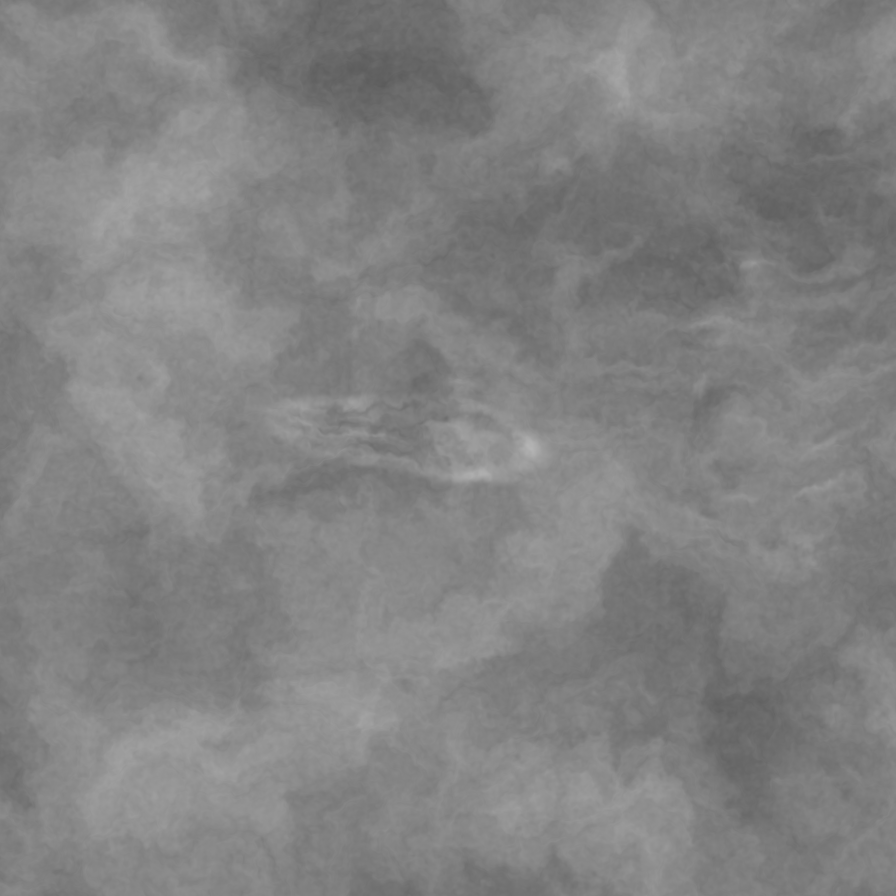
Write a three.js fragment shader that draws this texture.

```glsl
varying vec2 vUv;

vec2 hash2(vec2 p) {
  p = vec2(dot(p, vec2(127.1, 311.7)), dot(p, vec2(269.5, 183.3)));
  return fract(sin(p) * 43758.545);
}

float gradientDot(vec2 cell, vec2 offset) {
  float angle = 6.2832 * hash2(cell).x;
  return dot(vec2(cos(angle), sin(angle)), offset);
}

float gradientNoise(vec2 p) {
  vec2 i = floor(p), f = fract(p);
  vec2 u = f * f * f * (f * (f * 6.0 - 15.0) + 10.0);
  vec2 e = vec2(1.0, 0.0);
  return mix(
    mix(gradientDot(i, f), gradientDot(i + e.xy, f - e.xy), u.x),
    mix(gradientDot(i + e.yx, f - e.yx), gradientDot(i + e.xx, f - e.xx), u.x),
    u.y);
}

float fbm(vec2 p) {
  float sum = 0.0, amplitude = 1.0;
  for (int i = 0; i < 6; i++) {
    sum += amplitude * gradientNoise(p);
    p = mat2(1.6, 1.2, -1.2, 1.6) * p + 7.3;
    amplitude *= 0.6;
  }
  return sum;
}

float blob(vec2 p, vec2 center, vec2 radius) {
  vec2 d = (p - center) / radius;
  return exp(-dot(d, d));
}

// Broad light and dark regions under billowing cloud
float clouds(vec2 p, vec2 warp) {
  float tone = 0.508 + 0.125 * fbm(p * vec2(4.2, 4.8) + warp * 12.0 + 3.7);
  tone += 0.025 * (0.5 - p.x);
  tone += 0.06 * blob(p, vec2(0.82, 0.92), vec2(0.17, 0.07));
  tone += 0.04 * blob(p, vec2(0.24, 0.70), vec2(0.14, 0.10));
  tone += 0.03 * blob(p, vec2(0.40, 0.18), vec2(0.20, 0.16));
  tone -= 0.05 * blob(p, vec2(0.38, 0.90), vec2(0.12, 0.08));
  tone -= 0.07 * blob(p + warp, vec2(0.16, 0.33), vec2(0.05, 0.10));
  tone -= 0.05 * blob(p + warp, vec2(0.79, 0.30), vec2(0.13, 0.14));
  tone -= 0.03 * blob(p, vec2(0.72, 0.72), vec2(0.25, 0.10));
  return tone;
}

// Thin, nearly level wisps, strongest at the upper right
float wisps(vec2 p, vec2 warp) {
  vec2 q = p + warp * 1.4;
  float streak = gradientNoise(q * vec2(7.0, 38.0)) + 0.6 * gradientNoise(q * vec2(17.0, 75.0) + 9.0);
  return streak * (0.012 + 0.05 * blob(p, vec2(0.87, 0.67), vec2(0.34, 0.22)));
}

// Short bright flecks scattered over the right side
float flecks(vec2 p, vec2 warp) {
  float sum = 0.0;
  for (int i = 0; i < 10; i++) {
    vec2 h = hash2(vec2(float(i), 4.0));
    vec2 q = p + warp * 0.6 - vec2(0.68 + 0.3 * h.x, 0.06 + 0.74 * h.y);
    q.y -= (h.x - 0.4) * q.x;
    sum += (0.3 + 0.7 * h.y) * blob(q, vec2(0.0), vec2(0.012 + 0.018 * h.x, 0.005));
  }
  return 0.09 * sum;
}

// Bright tapered lens with a frayed rim and curled strands inside
float lens(vec2 p, vec2 warp) {
  vec2 q = p - vec2(0.445, 0.515) + warp * 0.25;
  q.y += 0.13 * q.x;
  float d = length(q / vec2(0.155, 0.043 + 0.03 * q.x));
  float fray = 0.5 + 1.1 * gradientNoise(p * vec2(16.0, 30.0) + 2.0);
  float rim = exp(-pow((d - 0.95) / 0.13, 2.0)) * clamp(fray, 0.15, 1.0);
  float inside = 1.0 - smoothstep(0.7, 1.15, d);
  vec2 curl = vec2(q.x * 19.0, q.y * 62.0 + 10.0 * q.x) + warp * 45.0;
  float strands = gradientNoise(curl) + 0.5 * gradientNoise(curl * 2.1 + 5.0);
  float glow = 0.07 * rim + inside * (0.045 + 0.09 * strands);
  glow += 0.07 * blob(q, vec2(0.145, 0.004), vec2(0.014, 0.016));
  glow += 0.055 * blob(q, vec2(0.075, -0.036), vec2(0.075, 0.006));
  glow += 0.06 * blob(q, vec2(0.07, 0.062), vec2(0.025, 0.008));
  glow -= 0.06 * blob(q, vec2(0.07, 0.023), vec2(0.06, 0.007));
  return glow + 0.025 * blob(q, vec2(-0.15, 0.01), vec2(0.06, 0.025));
}

void main() {
  vec2 p = vUv;
  vec2 warp = 0.04 * vec2(fbm(p * 5.0 + 11.0), fbm(p * 5.0 + 31.0));
  float tone = clouds(p, warp) + wisps(p, warp) + flecks(p, warp) + lens(p, warp);

  // Soft fine grain
  tone += 0.02 * gradientNoise(p * 85.0) + 0.016 * gradientNoise(p * 150.0 + 5.0);

  gl_FragColor = vec4(vec3(clamp(tone, 0.36, 0.72)), 1.0);
}
```
